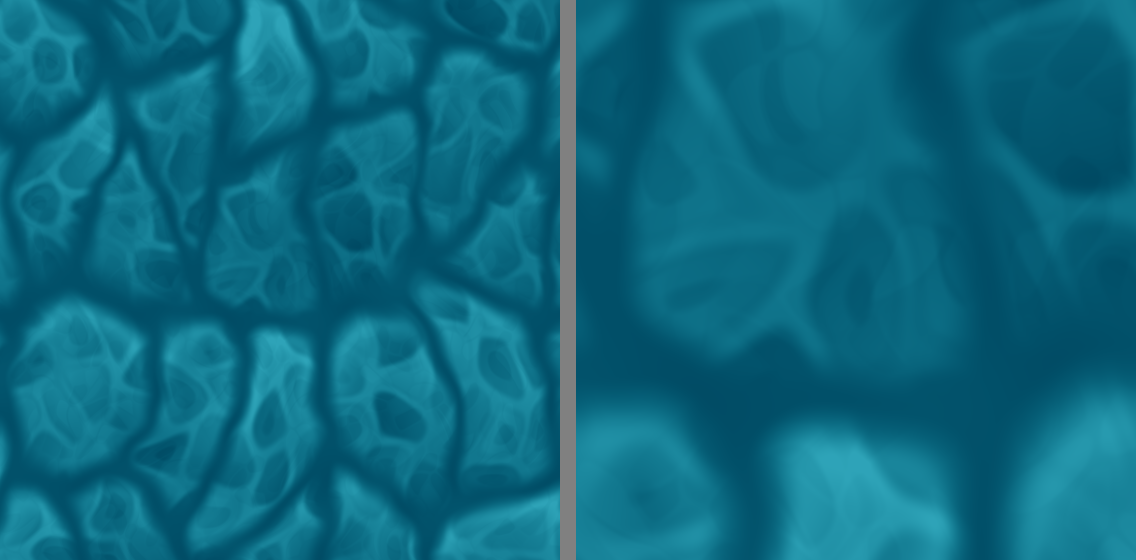
Left, the full canvas; right, a detail of the centre.
Give the GLSL for this texture, as a WebGL 2 fragment shader.

```glsl
#version 300 es
precision highp float;
// Painted teal rock face: tall boulders parted by soft dark gaps, their
// surfaces split into hollow facets with pale ridges. Nested, warped cellular
// noise gives boulders, facets and brush dabs; one tone drives the colour.
#define ROCK_SCALE vec2(5.0, 3.5)
#define FACET_SCALE vec2(12.5, 10.0)
#define DAB_SCALE vec2(34.0, 27.0)
#define WARP 0.020
#define BASE_TONE 0.45
#define GAP_TONE 0.10
#define GAP_WIDTH 0.15
#define RIDGE_WIDTH 0.13
#define RIDGE_LIGHT 0.25
#define FACET_CONTRAST 0.34
#define DAB_CONTRAST 0.11

uniform vec2 u_resolution;
out vec4 fragColor;

struct Cell {
  vec2 id;      // lattice position of the owning cell
  vec2 offset;  // position relative to the cell centre
  float edge;   // distance to the border, rounded at corners
};

vec2 hash2(vec2 p) {
  vec3 q = fract(p.xyx * vec3(0.1031, 0.1030, 0.0973));
  q += dot(q, q.yzx + 33.33);
  return fract((q.xx + q.yz) * q.zy);
}

vec2 centre(vec2 id) {
  return id + 0.08 + 0.84 * hash2(id + 71.0);
}

Cell cellular(vec2 p, float sharpness) {
  vec2 base = floor(p);
  vec2 id = base;
  float nearest = 100.0;
  for (int y = -1; y <= 1; y++)
    for (int x = -1; x <= 1; x++) {
      vec2 candidate = base + vec2(x, y);
      vec2 d = centre(candidate) - p;
      if (dot(d, d) < nearest) {
        nearest = dot(d, d);
        id = candidate;
      }
    }
  vec2 own = centre(id) - p;
  float sum = 1e-6;
  for (int y = -2; y <= 2; y++)
    for (int x = -2; x <= 2; x++) {
      if (x == 0 && y == 0) continue;
      vec2 other = centre(id + vec2(x, y)) - p;
      float d = dot(0.5 * (own + other), normalize(other - own));
      sum += exp(-sharpness * d);
    }
  return Cell(id, -own, -log(sum) / sharpness);
}

// Layered sines bend straight cell borders into organic ones.
vec2 warp(vec2 p) {
  float amp = WARP, freq = 11.0;
  for (int i = 0; i < 4; i++) {
    p += amp * sin(freq * p.yx + vec2(1.3, 4.1) * float(i + 1));
    p = mat2(0.8, 0.6, -0.6, 0.8) * p;
    amp *= 0.5;
    freq *= 1.9;
  }
  // Undo the accumulated turn so boulders stay upright.
  float turn = 4.0 * atan(0.6, 0.8);
  float c = cos(turn), s = sin(turn);
  return mat2(c, -s, s, c) * p;
}

// Slow variation in -1..1.
float drift(vec2 p) {
  return 0.5 * (sin(p.x + 1.7 * sin(0.8 * p.y)) + sin(1.3 * p.y + 1.5 * sin(0.9 * p.x + 2.0)));
}

vec3 palette(float t) {
  t = clamp(t, 0.0, 1.0);
  return vec3(0.18 * pow(t, 1.5), 0.28 + 0.36 * t, 0.38 + 0.34 * t);
}

void main() {
  vec2 uv = gl_FragCoord.xy / min(u_resolution.x, u_resolution.y);
  vec2 p = warp(uv) + 3.0;

  Cell rock = cellular(p * ROCK_SCALE, 22.0);
  vec2 rockRand = hash2(rock.id + 9.0);
  vec2 shifted = p + 0.37 * rockRand;
  Cell facet = cellular(shifted * FACET_SCALE, 13.0);
  vec2 facetRand = hash2(facet.id + 23.0);
  Cell dab = cellular(shifted * DAB_SCALE + 0.4 * sin(uv.yx * 55.0), 16.0);
  vec2 dabRand = hash2(dab.id + 5.0);

  // Boulders: lit from above, each with its own level.
  float tone = BASE_TONE + 0.16 * (rockRand.x - 0.5) + 0.22 * rock.offset.y;
  tone += 0.06 * drift(uv * 17.0);

  // Facets: tilted planes with a darker hollow or pit in some of them.
  float inside = smoothstep(0.02, 0.16, facet.edge);
  float angle = 6.2832 * facetRand.y;
  float tilt = dot(facet.offset, vec2(cos(angle), sin(angle)));
  tone += inside * (FACET_CONTRAST * (facetRand.x - 0.5) + 0.2 * tilt - 0.03);
  float pit = smoothstep(0.25, 0.31, facet.edge + 0.03 * drift(uv * 70.0));
  tone -= 0.10 * pit * step(0.45, facetRand.y);

  // Pale ridges, thicker where they meet and fading in places.
  float ridge = 1.0 - smoothstep(0.0, RIDGE_WIDTH, facet.edge);
  float fade = 0.6 + 0.4 * drift(uv * 23.0 + 4.0);
  tone += RIDGE_LIGHT * ridge * fade;

  // Brush dabs and faint upright strokes.
  tone += DAB_CONTRAST * (dabRand.x - 0.5) * smoothstep(0.0, 0.12, dab.edge);
  tone += 0.02 * sin(uv.x * 150.0 + 4.0 * sin(uv.y * 13.0)) * drift(uv * 14.0 + 7.0);

  // Lit upper rims, then dark gaps between boulders.
  float rim = smoothstep(0.05, 0.13, rock.edge) * (1.0 - smoothstep(0.13, 0.26, rock.edge));
  tone += 0.18 * rim * smoothstep(0.0, 0.5, rock.offset.y);
  float width = GAP_WIDTH * (1.0 + 0.35 * drift(uv * 12.0 + 1.0));
  float body = smoothstep(0.0, width, rock.edge);
  float gap = GAP_TONE + 0.05 * drift(uv * 30.0);
  fragColor = vec4(palette(mix(gap, tone, body)), 1.0);
}
```
